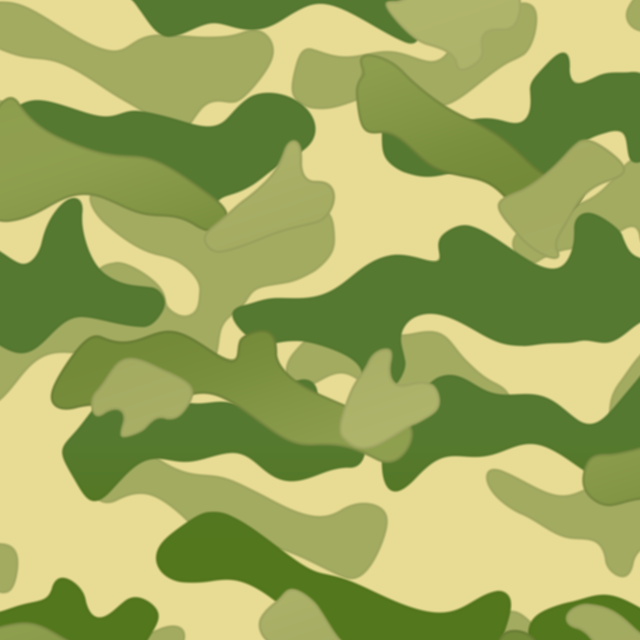
Write a Shadertoy shader that draws this pattern.

```glsl
// Woodland camouflage: smooth, mostly horizontal green and olive patches on cream.

const vec3 CREAM       = vec3(0.910, 0.860, 0.580);
const vec3 LIGHT_OLIVE = vec3(0.640, 0.670, 0.380);
const vec3 PALE_OLIVE  = vec3(0.710, 0.725, 0.440);
const vec3 MID_OLIVE   = vec3(0.560, 0.625, 0.310);
const vec3 DEEP_OLIVE  = vec3(0.450, 0.540, 0.220);
const vec3 GREEN       = vec3(0.335, 0.475, 0.190);
const vec3 MOSS        = vec3(0.325, 0.465, 0.110);

const float EDGE   = 0.0030;  // half width of the soft outline
const float RIM    = 0.0070;  // width of the darker inner border
const float MELT   = 0.045;   // how far neighbouring shapes flow together
const float TILT   = 0.60;    // range of patch directions, radians
const vec2  JITTER = vec2(0.30, 0.35);  // scatter inside a cell

vec2 hash2(vec2 p) {
    vec3 q = fract(p.xyx * vec3(0.1031, 0.1030, 0.0973));
    q += dot(q, q.yzx + 33.33);
    return fract((q.xx + q.yz) * q.zy);
}

float smoothUnion(float a, float b) {
    float h = max(MELT - abs(a - b), 0.0) / MELT;
    return min(a, b) - 0.25 * MELT * h * h;
}

// Rounded stroke from a to b with a radius at each end.
float taperedStroke(vec2 p, vec2 a, vec2 b, float ra, float rb) {
    vec2 ab = b - a;
    float t = clamp(dot(p - a, ab) / dot(ab, ab), 0.0, 1.0);
    return length(p - a - ab * t) - mix(ra, rb, t);
}

// Layered sine shears turn plain strokes into wavy outlines.
vec2 wavyWarp(vec2 p, float seed) {
    p.y += 0.030 * sin(13.0 * p.x + 5.0 * p.y + seed * 2.3);
    p.x += 0.032 * sin(15.0 * p.y - 4.0 * p.x + seed * 1.7);
    p.y += 0.011 * sin(37.0 * p.x + 9.0 * p.y + seed * 4.1);
    p.x += 0.010 * sin(41.0 * p.y + 11.0 * p.x + seed * 3.1);
    return p;
}

// One patch: a tapered body with a side lobe.
float patchShape(vec2 p, vec2 id, float halfLength, float radius) {
    vec2 form = hash2(id + 17.3);
    vec2 lobe = hash2(id + 41.9);
    float angle = (form.x - 0.5) * TILT;
    vec2 along = vec2(cos(angle), sin(angle)) * halfLength * mix(0.75, 1.25, form.y);
    float taper = (lobe.x - 0.5) * 0.9;
    float body = taperedStroke(p, -along, along,
                               radius * (1.0 - taper), radius * (1.0 + taper));
    vec2 root = along * (lobe.y * 1.4 - 0.7);
    vec2 tip = root + radius * vec2(form.y * 2.4 - 1.2, lobe.x < 0.5 ? 2.0 : -2.0);
    return smoothUnion(body, taperedStroke(p, root, tip, radius * 0.9, radius * 0.7));
}

// Signed distance to a staggered, jittered field of patches.
float patchField(vec2 p, vec2 cell, float halfLength, float radius, float seed) {
    p = wavyWarp(p, seed) + seed * vec2(0.37, 0.23);
    float d = 1.0;
    for (int j = -1; j <= 1; j++) {
        float row = floor(p.y / cell.y) + float(j);
        float stagger = 0.5 * mod(row, 2.0);
        for (int i = -1; i <= 1; i++) {
            float column = floor(p.x / cell.x - stagger) + float(i);
            vec2 id = vec2(column, row) + seed * 13.0;
            vec2 centre = vec2(column + stagger, row) + 0.5 + (hash2(id) - 0.5) * JITTER;
            d = smoothUnion(d, patchShape(p - centre * cell, id, halfLength, radius));
        }
    }
    // Rescale to canvas units so that every outline is equally sharp.
    float slope = length(vec2(dFdx(d), dFdy(d))) * iResolution.y;
    return d / clamp(slope, 0.5, 2.5);
}

// Lays one layer over the colour below, with a faint dark border.
vec3 paint(vec3 below, vec3 colour, float d, float rimStrength) {
    float rim = smoothstep(-RIM, 0.0, d) * rimStrength;
    return mix(colour * (1.0 - rim), below, smoothstep(-EDGE, EDGE, d));
}

void mainImage(out vec4 fragColor, in vec2 fragCoord) {
    vec2 uv = fragCoord / iResolution.y;

    float lightPatches = patchField(uv, vec2(0.50, 0.25), 0.170, 0.041, 3.0);
    float greenPatches = patchField(uv, vec2(0.50, 0.25), 0.180, 0.045, 8.0);
    float midPatches   = patchField(uv, vec2(0.76, 0.42), 0.180, 0.043, 5.0);
    float islands      = patchField(uv, vec2(0.56, 0.34), 0.060, 0.031, 11.0);

    // Slow shading inside the patches
    float drift = 0.5 + 0.5 * sin(9.0 * uv.y - 3.0 * uv.x + 1.0);
    vec3 green = mix(MOSS, GREEN, smoothstep(0.12, 0.36, uv.y));
    vec3 mid = mix(DEEP_OLIVE, MID_OLIVE, drift);
    vec3 island = mix(LIGHT_OLIVE, PALE_OLIVE, drift * 0.7);

    vec3 colour = CREAM;
    colour = paint(colour, LIGHT_OLIVE, lightPatches, 0.04);
    colour = paint(colour, green, greenPatches, 0.03);
    colour = paint(colour, mid, midPatches, 0.12);
    colour = paint(colour, island, islands, 0.08);

    fragColor = vec4(colour, 1.0);
}
```
